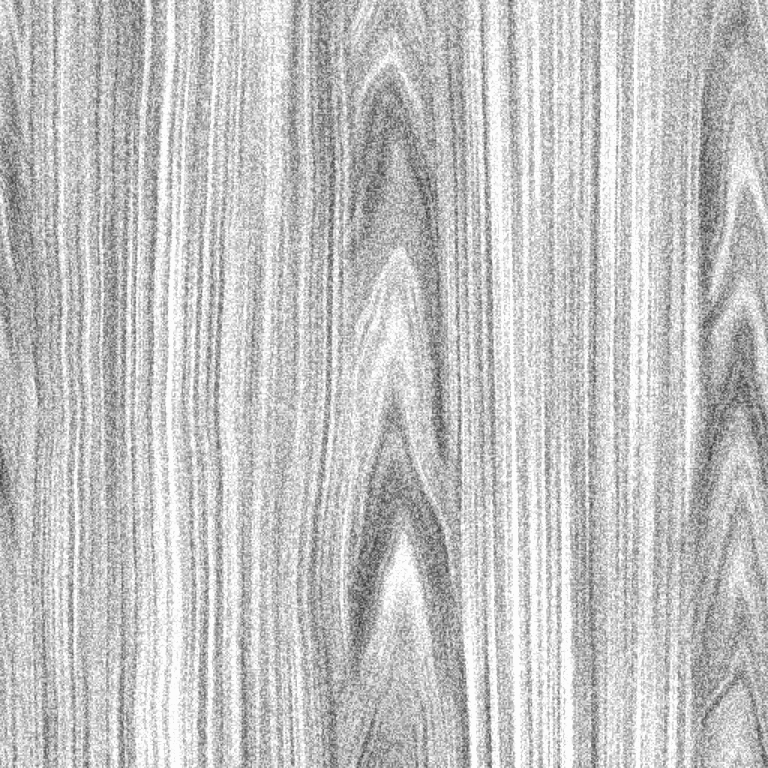
This texture is drawn by a WebGL 2 fragment shader. Its source:

```glsl
#version 300 es
precision highp float;

uniform vec2 u_resolution;
out vec4 fragColor;

float hash(ivec2 cell) {
  uvec2 q = uvec2(cell + 4096) * uvec2(1597334673u, 3812015801u);
  uint n = (q.x ^ q.y) * 1597334673u;
  n = (n ^ (n >> 15)) * 2246822519u;
  n ^= n >> 13;
  return float(n >> 8) / 16777216.0;
}

float noise(vec2 p) {
  ivec2 i = ivec2(floor(p));
  vec2 f = fract(p);
  f = f * f * (3.0 - 2.0 * f);
  float low = mix(hash(i), hash(i + ivec2(1, 0)), f.x);
  float high = mix(hash(i + ivec2(0, 1)), hash(i + ivec2(1, 1)), f.x);
  return mix(low, high, f.y);
}

// Noise centred on zero
float wave(vec2 p) {
  return noise(p) - 0.5;
}

// Crisp-edged noise centred on zero
float ridge(vec2 p) {
  return smoothstep(0.2, 0.8, noise(p)) - 0.5;
}

// Distance across the plank, wrapped to the nearest copy of a core
float coreOffset(vec2 uv, float index) {
  float centre = 0.52 + 0.45 * index + 0.02 * wave(vec2(index * 7.0, uv.y * 4.0));
  return fract(uv.x - centre + 0.5) - 0.5;
}

// Long fibres at three widths
float fibres(float across, float along) {
  return 0.13 * wave(vec2(across * 52.0, along * 1.2))
       + 0.20 * ridge(vec2(across * 165.0 + 31.0, along * 1.5))
       + 0.17 * ridge(vec2(across * 300.0 + 77.0, along * 3.5));
}

// Straight grain with pale veins of two widths
float straightGrain(float across, vec2 uv, float openness) {
  float wide = smoothstep(0.66, 0.90, noise(vec2(across * 62.0 + 11.0, uv.y * 0.5)));
  float thin = smoothstep(0.70, 0.92, noise(vec2(across * 130.0 + 53.0, uv.y * 1.4)));
  return 0.775 + 0.035 * openness
       + fibres(across, uv.y) * (1.0 + 0.1 * openness)
       + wide * (0.07 + 0.08 * openness) + thin * 0.11;
}

// Nested pointed arches around a core
float archGrain(float dx, vec2 uv, float index) {
  float d = sqrt(dx * dx + 0.012 * 0.012);
  float bend = 0.030 * wave(vec2(uv.x * 14.0, uv.y * 7.0 + index * 20.0))
             + 0.012 * wave(vec2(uv.x * 38.0, uv.y * 16.0));
  float phase = d + 0.15 * dx + 0.22 * uv.y + 0.036 * index - 0.008 + bend;
  float t = fract(phase / 0.08);
  float crest = smoothstep(0.55, 0.0, t) + smoothstep(0.82, 1.0, t);
  float strength = 0.3 + noise(vec2(uv.x * 12.0, uv.y * 7.0 + index * 13.0));
  float glow = smoothstep(0.45, 0.7, t) * smoothstep(0.92, 0.75, t);
  return 0.785 - 0.15 * crest * strength + 0.05 * glow
       + 0.17 * wave(vec2(phase * 85.0, uv.y * 2.0 + index * 9.0))
       + 0.80 * fibres(phase * 0.8 + index, uv.y * 2.0);
}

// Fine pores, very slightly drawn out along the grain
float pores(vec2 uv) {
  vec2 p = uv * 512.0 - 0.5;
  return 0.50 * wave(p) + 0.16 * wave(vec2(p.x + 700.0, p.y * 0.4));
}

void main() {
  vec2 uv = gl_FragCoord.xy / u_resolution;

  // Bend the straight grain, and let it flare beside each core
  float openness = smoothstep(0.57, 0.62, uv.x) * smoothstep(0.93, 0.88, uv.x);
  float sway = mix(0.022, 0.005, openness);
  float across = uv.x + sway * wave(vec2(uv.x * 4.0, uv.y * 4.0))
               + 0.2 * sway * wave(vec2(uv.x * 10.0, uv.y * 13.0));
  for (int i = 0; i < 2; i++) {
    float dx = coreOffset(uv, float(i));
    across += 0.4 * uv.y * dx * exp(-70.0 * dx * dx);
  }
  float tone = straightGrain(across, uv, openness);

  // Blend in the arches and their shaded flanks
  for (int i = 0; i < 2; i++) {
    float index = float(i);
    float dx = coreOffset(uv, index);
    float d = abs(dx);
    float ragged = d + 0.04 * wave(vec2(across * 40.0, uv.y * 4.0));
    float mask = smoothstep(0.09, 0.035, ragged);
    tone = mix(tone, archGrain(dx, uv, index), mask);
    float flank = exp(-pow((d - 0.062) / 0.032, 2.0));
    float side = dx > 0.0 ? 3.0 : 8.0;
    float streak = noise(vec2(across * 45.0 + 5.0, uv.y * 2.5));
    float swell = noise(vec2(side + index * 10.0, uv.y * 4.0));
    tone -= flank * (0.09 * swell + 0.13 * streak * streak);
  }

  // Broad mottling, then pores that deepen in darker wood
  tone += 0.08 * wave(uv * vec2(9.0, 5.0) + 40.0);
  float depth = mix(0.88, 0.64, smoothstep(0.55, 1.0, tone));
  tone += depth * pores(uv);

  fragColor = vec4(vec3(clamp(tone, 0.16, 0.99)), 1.0);
}
```
